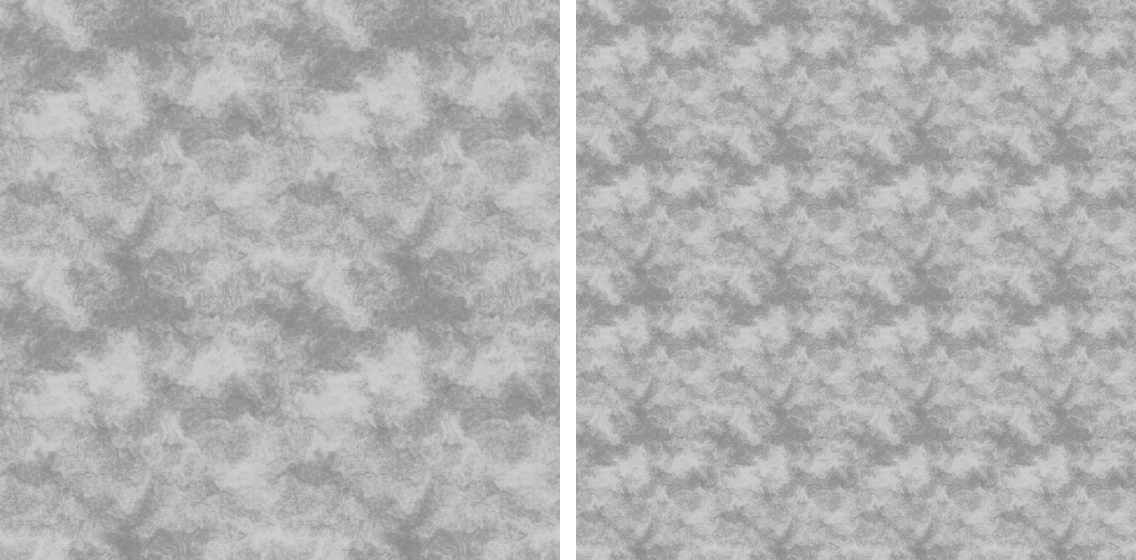
Left, the tile; right, the same tile 2 across and 2 down.
Give the GLSL for this texture, as a Shadertoy shader.

```glsl
// Weathered grey concrete: a square tile of cloudy stains, laid two by two.
// Layers of wrapping gradient noise give clouds, stain edges, veins and grain;
// faint canvas-wide noise and a few local marks tell the repeats apart.

const float REPEATS = 2.0;
const float MEAN_GREY = 0.672;
const float CONTRAST = 0.073;
const float UNIT_SCALE = 4.65; // brings gradient noise to unit deviation

// Unit gradient picked by an integer hash of the lattice cell
vec2 gradient(vec2 cell, float seed) {
    uvec3 q = uvec3(cell, seed) * uvec3(1597u, 3571u, 7919u);
    uint h = (q.x ^ (q.y << 8)) + q.z;
    h = (h ^ (h >> 15)) * 73951u;
    h = (h ^ (h >> 13)) * 91813u;
    h ^= h >> 16;
    float angle = 6.28318 * float(h & 65535u) / 65536.0;
    return vec2(cos(angle), sin(angle));
}

float cornerValue(vec2 cell, vec2 corner, vec2 local, vec2 period, float seed) {
    return dot(gradient(mod(cell + corner, period), seed), local - corner);
}

// Gradient noise that wraps after a whole number of cells
float noise(vec2 p, vec2 period, float seed) {
    vec2 cell = floor(p), f = p - cell;
    vec2 u = f * f * f * (f * (f * 6.0 - 15.0) + 10.0);
    float a = cornerValue(cell, vec2(0, 0), f, period, seed);
    float b = cornerValue(cell, vec2(1, 0), f, period, seed);
    float c = cornerValue(cell, vec2(0, 1), f, period, seed);
    float d = cornerValue(cell, vec2(1, 1), f, period, seed);
    return mix(mix(a, b, u.x), mix(c, d, u.x), u.y);
}

// Octave sum with unit deviation; frequency is in cells per unit of p
float fbm(vec2 p, vec2 frequency, int octaves, float gain, float seed) {
    float sum = 0.0, power = 0.0, amplitude = 1.0;
    for (int i = 0; i < octaves; i++) {
        sum += amplitude * noise(p * frequency, frequency, seed + float(i));
        power += amplitude * amplitude;
        amplitude *= gain;
        frequency *= 2.0;
    }
    return UNIT_SCALE * sum / sqrt(power);
}

// Ragged patch with a darker rim just inside its edge
float stain(vec2 p, vec2 frequency, float seed) {
    float level = fbm(p, frequency, 6, 0.6, seed);
    float body = smoothstep(-0.15, 0.25, level);
    float rim = body * exp(-6.0 * max(level, 0.0));
    return body - 0.5 + 0.7 * rim;
}

// Thin wandering line along the zero level, present only here and there
float vein(vec2 p, vec2 frequency, float width, float seed) {
    float level = abs(fbm(p, frequency, 5, 0.55, seed));
    float presence = smoothstep(0.3, 1.3, fbm(p, vec2(4), 2, 0.5, seed + 10.0));
    return presence * (1.0 - smoothstep(0.0, width, level));
}

// Soft elliptical mask for a single mark
float mark(vec2 uv, vec2 centre, vec2 radius) {
    vec2 d = (uv - centre) / radius;
    return exp(-dot(d, d));
}

// Surface shared by all repeats, as a signed tone
float concrete(vec2 p) {
    vec2 warp = vec2(fbm(p, vec2(5), 4, 0.6, 10.0), fbm(p, vec2(5), 4, 0.6, 20.0));
    vec2 q = p + 0.02 * warp;
    float tone = 0.78 * fbm(q, vec2(3, 4), 6, 0.55, 30.0);
    tone += 0.38 * fbm(q, vec2(11, 14), 4, 0.75, 40.0);
    tone += 0.18 * fbm(q, vec2(4, 17), 3, 0.6, 50.0);
    tone -= 0.55 * stain(q, vec2(4, 5), 60.0);
    tone -= 0.30 * stain(q, vec2(9, 8), 70.0);
    tone -= 0.70 * vein(q, vec2(3, 2), 0.10, 80.0);
    tone -= 0.40 * vein(q, vec2(6), 0.14, 100.0);
    return tone + 0.30;
}

// Wear that differs from one repeat to the next
float wear(vec2 uv) {
    float tone = 0.14 * fbm(uv, vec2(5), 4, 0.6, 120.0);
    float scratches = max(fbm(uv, vec2(3, 90), 2, 0.8, 130.0), 0.0);
    tone += 0.45 * scratches * mark(uv, vec2(0.53, 0.845), vec2(0.09, 0.018));
    tone -= 0.90 * mark(uv, vec2(0.89, 0.357), vec2(0.045, 0.006));
    tone += 2.20 * mark(uv, vec2(0.214, 0.19), vec2(0.002, 0.006));
    return tone;
}

void mainImage(out vec4 fragColor, in vec2 fragCoord) {
    vec2 uv = fragCoord / iResolution.xy;
    vec2 tile = fract(uv * REPEATS);

    float grain = fbm(tile, vec2(60), 2, 1.1, 140.0);
    float tone = concrete(tile) + wear(uv) + 0.28 * grain;

    // Soft limit keeps the darkest and lightest greys in range
    float grey = MEAN_GREY + CONTRAST * 2.0 * tanh(tone / 2.0);
    fragColor = vec4(vec3(grey), 1.0);
}
```
